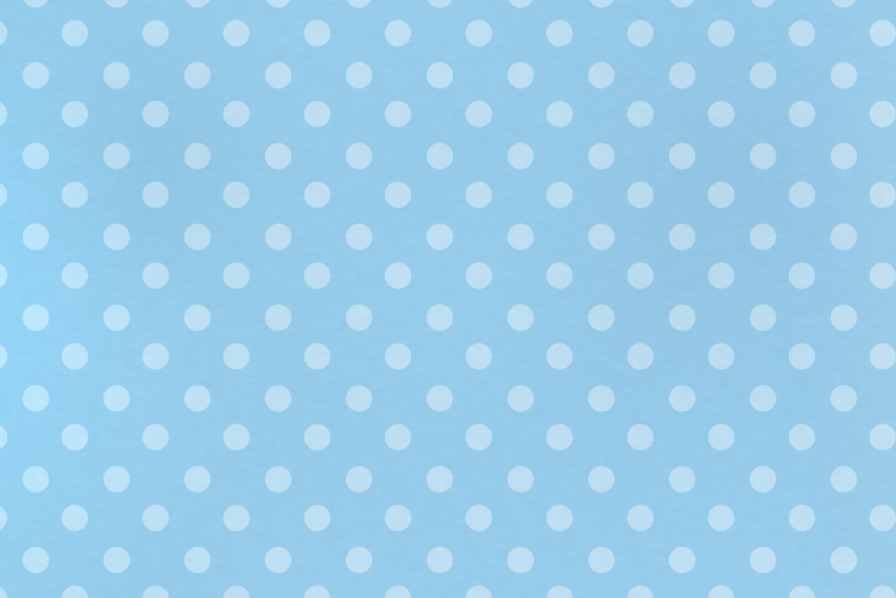
This pattern is drawn by a Shadertoy shader. Its source:

```glsl
// Pale polka dots on sky-blue woven paper: two square lattices of discs,
// one shifted by about half a pitch, under soft uneven light and a fine
// wavy grain. Lengths are in canvas heights, measured from the centre.

#define PITCH 0.1351
#define DOT_RADIUS 0.0221
#define LATTICE_A vec2(-0.0836, 0.0391)
#define LATTICE_B vec2(-0.0137, -0.0312)
#define BASE_COLOR vec3(0.588, 0.796, 0.914)
#define DOT_COLOR vec3(0.742, 0.874, 0.946)
#define GLOW_TINT vec3(-0.010, 0.034, 0.048)
#define SHADE_TINT vec3(-0.018, -0.024, -0.022)
#define EDGE_TINT vec3(0.020, 0.012, 0.006)
#define GRAIN_FREQ 150.0
#define GRAIN_AMOUNT 0.022

float hash(vec2 p) {
    return fract(sin(dot(p, vec2(127.1, 311.7))) * 43758.5453);
}

float valueNoise(vec2 p) {
    vec2 i = floor(p);
    vec2 f = fract(p);
    f = f * f * (3.0 - 2.0 * f);
    float low = mix(hash(i), hash(i + vec2(1.0, 0.0)), f.x);
    float high = mix(hash(i + vec2(0.0, 1.0)), hash(i + vec2(1.0, 1.0)), f.x);
    return mix(low, high, f.y);
}

// Signed distance to the nearest disc of a square lattice
float dotLattice(vec2 p, vec2 origin) {
    vec2 cell = fract((p - origin) / PITCH + 0.5) - 0.5;
    return length(cell) * PITCH - DOT_RADIUS;
}

// Soft elliptical spot, 1 at its centre
float softSpot(vec2 p, vec2 centre, vec2 size) {
    vec2 q = (p - centre) / size;
    return exp(-dot(q, q));
}

// Short, slightly wavy horizontal fibres, centred on zero
float wovenGrain(vec2 p) {
    float wave = 0.004 * sin(p.x * 95.0 + 3.0 * valueNoise(p * 9.0));
    vec2 q = vec2(p.x, p.y + wave) * GRAIN_FREQ;
    float fibres = valueNoise(q * vec2(0.45, 1.1));
    float specks = valueNoise(q * 1.3 + 37.0);
    return mix(fibres, specks, 0.35) - 0.5;
}

void mainImage(out vec4 fragColor, in vec2 fragCoord) {
    vec2 p = (fragCoord - 0.5 * iResolution.xy) / iResolution.y;
    float pixel = 1.0 / iResolution.y;

    // Both dot lattices
    float d = min(dotLattice(p, LATTICE_A), dotLattice(p, LATTICE_B));
    float edge = 0.75 * pixel + 0.0006;
    vec3 color = mix(BASE_COLOR, DOT_COLOR, smoothstep(edge, -edge, d));

    // Uneven light: cyan glow on the left, two dim patches, pale right edge
    color += GLOW_TINT * softSpot(p, vec2(-0.80, -0.03), vec2(0.26, 0.45));
    color += SHADE_TINT * softSpot(p, vec2(-0.50, 0.22), vec2(0.17, 0.20));
    color += SHADE_TINT * softSpot(p, vec2(0.46, 0.14), vec2(0.26, 0.32));
    color += EDGE_TINT * smoothstep(0.58, 0.80, p.x);

    // Broad mottling and fine weave
    color += 0.010 * (valueNoise(p * 4.0 + 11.0) - 0.5);
    color += GRAIN_AMOUNT * wovenGrain(p);

    fragColor = vec4(clamp(color, 0.0, 1.0), 1.0);
}
```
